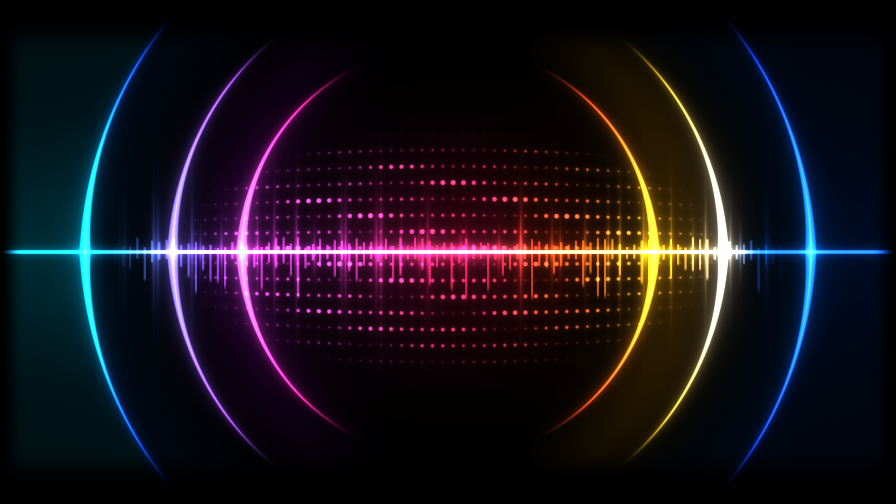
This background is drawn by a Shadertoy shader. Its source:

```glsl
// Neon equalizer: three concentric pairs of glowing arcs crossed by a bright
// horizontal beam with audio spikes and a lens of halftone dots. Everything is
// additive light from distance functions, tinted by a spectrum along x.

float hash(float n) { return fract(sin(n * 91.7) * 437.58); }

// Hue along the beam: cyan, violet, magenta, red, orange, gold, white, blue
vec3 spectrum(float x) {
    vec3 c = mix(vec3(0.0, 0.68, 0.95), vec3(0.42, 0.4, 1.0), smoothstep(-0.72, -0.53, x));
    c = mix(c, vec3(0.9, 0.25, 0.9), smoothstep(-0.54, -0.38, x));
    c = mix(c, vec3(1.0, 0.12, 0.4), smoothstep(-0.3, 0.04, x));
    c = mix(c, vec3(1.0, 0.32, 0.1), smoothstep(0.04, 0.22, x));
    c = mix(c, vec3(1.0, 0.74, 0.12), smoothstep(0.2, 0.4, x));
    c = mix(c, vec3(1.0, 0.93, 0.75), smoothstep(0.44, 0.54, x));
    return mix(c, vec3(0.03, 0.36, 1.0), smoothstep(0.55, 0.62, x));
}

// Crescent arc: thick on the beam, thin and tinted at its cut ends
vec3 arc(vec2 p, float radius, float endY, vec3 mid, vec3 tip, float px) {
    float t = abs(p.y) / endY;
    float taper = max(1.0 - t, 0.0);
    float d = abs(length(p) - radius);
    float halfWidth = 0.0016 + 0.009 * pow(taper, 2.5);
    float core = 1.0 - smoothstep(halfWidth - px, halfWidth + px, d);
    float glow = 0.5 * exp(-d / (0.004 + 0.008 * taper)) + 0.13 * taper * exp(-d / 0.035);
    float fade = 1.0 - smoothstep(0.72, 1.0, t);
    vec3 tint = mix(mid, tip, smoothstep(0.15, 0.95, t));
    float hot = core * exp(-d / 0.004) * taper * 0.35;
    return (tint * (core * 0.85 + glow) + hot) * fade;
}

// Dark coloured haze in the zones between the arcs
vec3 haze(vec2 p) {
    float r = length(p), y = abs(p.y);
    float frame = (1.0 - smoothstep(0.39, 0.46, y)) * (1.0 - smoothstep(0.84, 0.888, abs(p.x)));
    float outside = smoothstep(0.715, 0.725, r);
    vec3 edge = p.x < 0.0 ? vec3(0.0, 0.14, 0.17) : vec3(0.0, 0.035, 0.11);
    vec3 c = edge * outside * (0.45 + 0.65 * exp(-y * y / 0.04));
    float ring = smoothstep(0.5, 0.72, r) * (1.0 - outside);
    c += vec3(0.0, 0.025, 0.06) * ring;
    float gold = exp(-pow((r - 0.47) / 0.08, 2.0)) * smoothstep(0.1, 0.45, p.x);
    c += vec3(0.13, 0.085, 0.0) * gold;
    c += vec3(0.06, 0.0, 0.09) * exp(-pow((r - 0.42) / 0.09, 2.0)) * smoothstep(0.1, 0.4, -p.x);
    float heart = exp(-p.x * p.x / 0.1 - y * y / 0.035);
    return (c + spectrum(p.x) * vec3(0.15, 0.07, 0.12) * heart) * frame;
}

// Halftone grid with rows bowed toward the sides
float dots(vec2 p, float px) {
    vec2 g = vec2(p.x, p.y / (1.0 - 0.5 * p.x * p.x)) / vec2(0.0205, 0.0324) + vec2(0.0, 0.25);
    vec2 id = floor(g);
    vec2 local = (fract(g) - 0.5) * vec2(0.0205, 0.0324);
    float wave = 0.5 + 0.28 * sin(id.x * 0.31 + id.y * 1.9) + 0.22 * sin(id.x * 0.67 - id.y * 2.7);
    float lens = dot(p / vec2(0.56, 0.25), p / vec2(0.56, 0.25));
    float power = wave * (1.0 - smoothstep(0.25, 1.0, lens));
    float radius = 0.0014 + 0.0034 * power;
    float d = length(local);
    float disc = 1.0 - smoothstep(radius - px, radius + px, d);
    return (disc + 0.3 * exp(-d / 0.005)) * (0.2 + power) * (1.0 - smoothstep(0.75, 1.0, lens));
}

// Soft tall flares and sharp bars hanging from the beam
float spikes(vec2 p, float px) {
    float sum = 0.0, y = abs(p.y);
    for (int i = 0; i < 2; i++) {
        float cell = 0.061 + 0.026 * float(i);
        float id = floor(p.x / cell), h = hash(id + 37.0 * float(i));
        float dx = abs(p.x - (id + 0.25 + 0.5 * hash(id + 9.3)) * cell);
        float tall = 0.018 + 0.035 * h;
        sum += (0.75 * exp(-dx / 0.0022) + 0.22 * exp(-dx / 0.008)) * exp(-y / tall);
    }
    float id = floor(p.x / 0.0145), h = hash(id + 4.7);
    float dx = abs(p.x - (id + 0.5) * 0.0145);
    float reach = p.y < 0.0 ? 0.015 + 0.09 * h * h * h : 0.008 + 0.025 * hash(id + 2.1);
    float bar = (1.0 - smoothstep(0.0012, 0.0012 + px, dx)) * (1.0 - smoothstep(reach * 0.8, reach, y));
    return (sum + 0.65 * bar) * (1.0 - smoothstep(0.56, 0.68, abs(p.x)));
}

void mainImage(out vec4 fragColor, in vec2 fragCoord) {
    vec2 p = (fragCoord - 0.5 * iResolution.xy) / iResolution.y;
    float px = 1.0 / iResolution.y, y = abs(p.y);
    vec3 hue = spectrum(p.x);
    vec3 col = haze(p);

    // Arcs, outermost first
    bool left = p.x < 0.0;
    col += arc(p, 0.72, 0.478, left ? vec3(0.0, 0.75, 1.0) : vec3(0.02, 0.42, 1.0),
               vec3(0.02, 0.2, 0.95), px);
    col += arc(p, 0.546, 0.432, left ? vec3(0.48, 0.4, 1.0) : vec3(0.95, 0.93, 0.85),
               left ? vec3(0.6, 0.25, 0.9) : vec3(0.8, 0.62, 0.05), px);
    col += arc(p, 0.409, 0.376, left ? vec3(0.95, 0.32, 0.95) : vec3(1.0, 0.75, 0.08),
               left ? vec3(0.85, 0.08, 0.5) : vec3(0.9, 0.2, 0.05), px);

    // Dots and spikes
    col += mix(hue, vec3(1.0, 0.5, 0.6), 0.2) * dots(p, px);
    col += hue * spikes(p, px);

    // Beam: white-hot line, coloured halo and a burst in the middle
    float span = 1.0 - smoothstep(0.84, 0.888, abs(p.x));
    float inner = 1.0 - smoothstep(0.45, 0.65, abs(p.x));
    float line = 1.0 - smoothstep(0.0018, 0.0018 + 1.5 * px, y);
    col += span * line * (hue + 0.15 + 0.55 * inner);
    col += span * hue * (0.5 * exp(-y / 0.007) + 0.16 * exp(-y / 0.035) * inner);
    col += (hue + 0.3) * exp(-p.x * p.x / 0.02 - y / 0.011) * 0.7;

    // Flares where the arcs cross the beam
    for (int i = 0; i < 3; i++) {
        float d = abs(abs(p.x) - (i == 0 ? 0.409 : i == 1 ? 0.546 : 0.72));
        col += (hue + 0.2) * exp(-d / 0.014 - y / 0.014) * 0.7;
    }
    fragColor = vec4(min(col, 1.0), 1.0);
}
```
